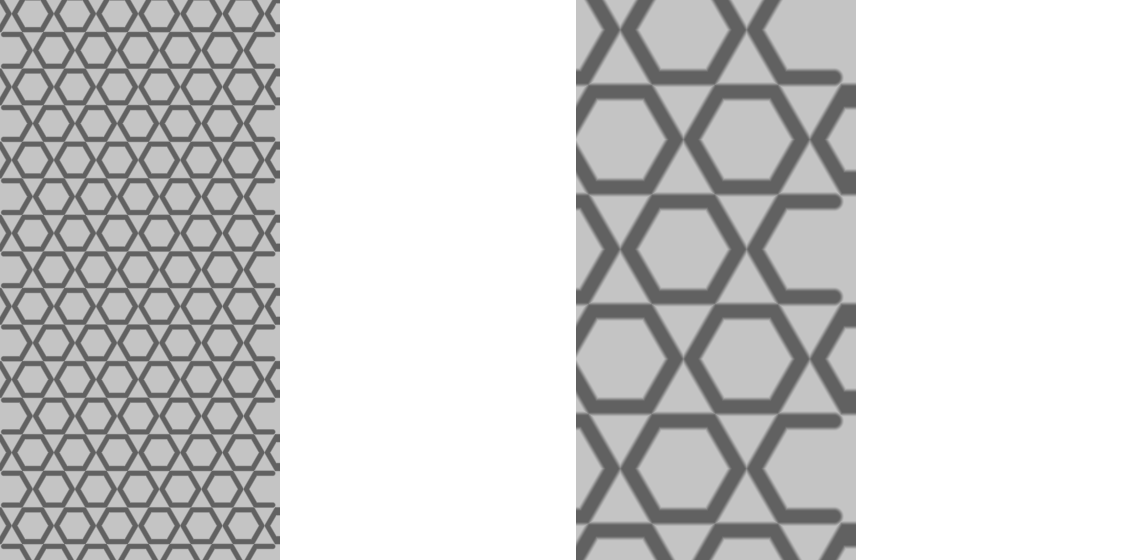
Left: the whole. Right: its middle third, enlarged.
Give the GLSL for this pattern, as a Shadertoy shader.

```glsl
const vec3 PAPER = vec3(1.0);
const vec3 FILL = vec3(0.77);
const vec3 LINE = vec3(0.38);

const float PANEL_WIDTH = 0.5;              // patterned share of the canvas
const vec2 PITCH = vec2(0.07526, 0.0653);   // hexagon spacing across and down
const vec2 ORIGIN = vec2(0.0586, 0.0612);   // centre of one even-row hexagon
const float APOTHEM = 0.0284;
const float HALF_LINE = 0.0046;
const float SOFTNESS = 0.0017;

const float STUB_REACH = 0.0145;            // half length of an open hexagon's rails
const float OPEN_MARGIN = 0.05;             // odd hexagons this near a side stay open
const float BAR_START = 0.491;              // thick bars along the right side
const float BAR_OFFSET = 0.0251;
const float BAR_HALF = 0.0065;

// Flat-topped hexagon outline
float hexOutline(vec2 p) {
    vec2 q = abs(p);
    float hex = max(q.y, dot(q, vec2(0.8660, 0.5))) - APOTHEM;
    return abs(hex) - HALF_LINE;
}

// Top and bottom rails with round ends
float openRails(vec2 p) {
    vec2 q = abs(p);
    return length(q - vec2(min(q.x, STUB_REACH), APOTHEM)) - HALF_LINE;
}

// Nearest hexagon of one row, with its treatment at the panel sides
float rowDistance(vec2 uv, float row) {
    float odd = mod(row, 2.0);
    float startX = ORIGIN.x + 0.5 * odd * PITCH.x;
    float column = floor((uv.x - startX) / PITCH.x + 0.5);
    vec2 centre = vec2(startX + column * PITCH.x, ORIGIN.y + row * PITCH.y);
    vec2 p = uv - centre;

    if (odd > 0.5) {
        float fromMiddle = centre.x - 0.5 * PANEL_WIDTH;
        bool nearSide = abs(fromMiddle) > 0.5 * PANEL_WIDTH - OPEN_MARGIN;
        bool outward = p.x * fromMiddle > 0.0;
        return nearSide && outward ? openRails(p) : hexOutline(p);
    }
    float bar = max(abs(abs(p.y) - BAR_OFFSET) - BAR_HALF, BAR_START - uv.x);
    return min(hexOutline(p), bar);
}

void mainImage(out vec4 fragColor, in vec2 fragCoord) {
    vec2 uv = fragCoord / iResolution.xy;
    float pixel = 1.0 / iResolution.y;

    // Union of the rows above and below
    float firstRow = floor((uv.y - ORIGIN.y) / PITCH.y);
    float d = 1.0;
    for (int i = 0; i < 2; i++) {
        d = min(d, rowDistance(uv, firstRow + float(i)));
    }

    float edge = max(SOFTNESS, 0.7 * pixel);
    vec3 pattern = mix(LINE, FILL, smoothstep(-edge, edge, d));

    // Plain paper beyond the panel
    float outside = smoothstep(-0.5 * pixel, 0.5 * pixel, uv.x - PANEL_WIDTH);
    fragColor = vec4(mix(pattern, PAPER, outside), 1.0);
}
```
